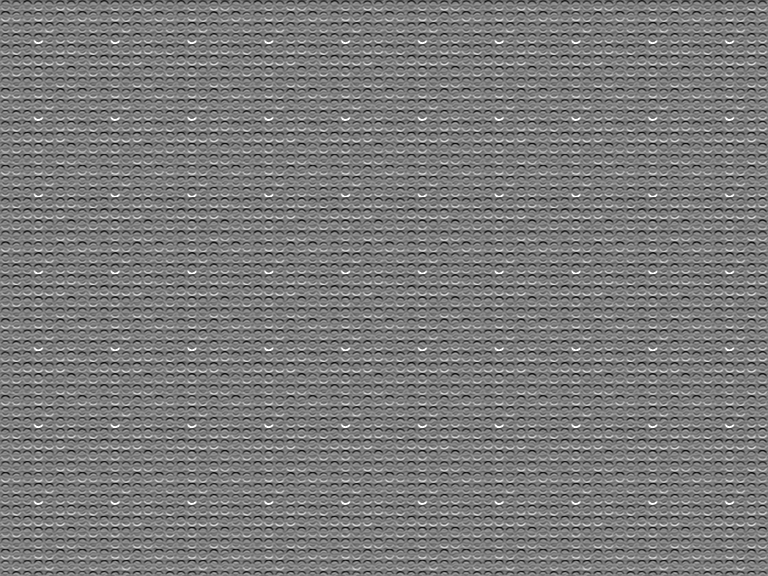
This texture map is drawn by a Shadertoy shader. Its source:

```glsl
float hash(vec2 p) {
    return fract(sin(dot(p, vec2(127.1, 311.7))) * 4375.5);
}

// Soft ring of the given radius and thickness
float ring(float dist, float radius, float thickness) {
    float d = (dist - radius) / thickness;
    return exp(-d * d);
}

// Horizontal scuffs from layered sines, repeating every 7 cells
float scuffs(vec2 p) {
    vec2 a = p * 6.283185 / 7.0;
    float broad = sin(9.0 * a.y + 1.6 * sin(3.0 * a.x) + sin(5.0 * a.x + 2.0 * a.y));
    float fine = sin(23.0 * a.y + 2.0 * sin(4.0 * a.x + a.y) + sin(11.0 * a.x));
    float patches = 0.5 + 0.5 * sin(5.0 * a.x + 2.0 * sin(3.0 * a.y));
    return 0.5 * broad * patches + 0.5 * fine;
}

void mainImage(out vec4 fragColor, in vec2 fragCoord) {
    // 70 dimples across, measured from the top left; every 7 by 7 form a tile
    vec2 p = vec2(fragCoord.x, iResolution.y - fragCoord.y) * 70.0 / iResolution.x;
    float soft = 35.0 / iResolution.x;
    vec2 cell = mod(floor(p), 7.0);
    vec2 q = fract(p) - 0.5;

    // Uneven dimple shape and depth
    float wear = hash(cell + 3.0);
    q.y += 0.06 * (hash(cell + 17.0) - 0.5);
    float dist = length(q);
    float slope = q.y / max(dist, 0.001);
    float radius = 0.41 + 0.03 * (wear - 0.5);

    // Shadow under the upper rim, light on the lower rim
    float rim = ring(dist, radius, max(0.085, soft));
    float shadow = rim * smoothstep(0.1, 0.9, -slope);
    float light = rim * smoothstep(0.1, 0.9, slope);
    float shade = 0.5 - shadow * mix(0.26, 0.42, wear);
    shade += light * mix(0.14, 0.36, hash(cell + 41.0));

    // Faint reversed bevel inside the rim
    shade -= 0.11 * slope * ring(dist, 0.26, max(0.08, soft));

    // Dark grooves between rows, and scuffed metal
    float groove = exp(-pow((0.5 - abs(q.y)) / 0.1, 2.0));
    shade -= 0.08 * groove * hash(cell.yy + 9.0);
    shade += 0.085 * scuffs(p);

    // One glinting dimple in the middle of each tile
    float middle = 1.0 - step(0.5, length(cell - 3.0));
    shade += 0.42 * middle * light;

    fragColor = vec4(vec3(clamp(shade, 0.06, 1.0)), 1.0);
}
```
